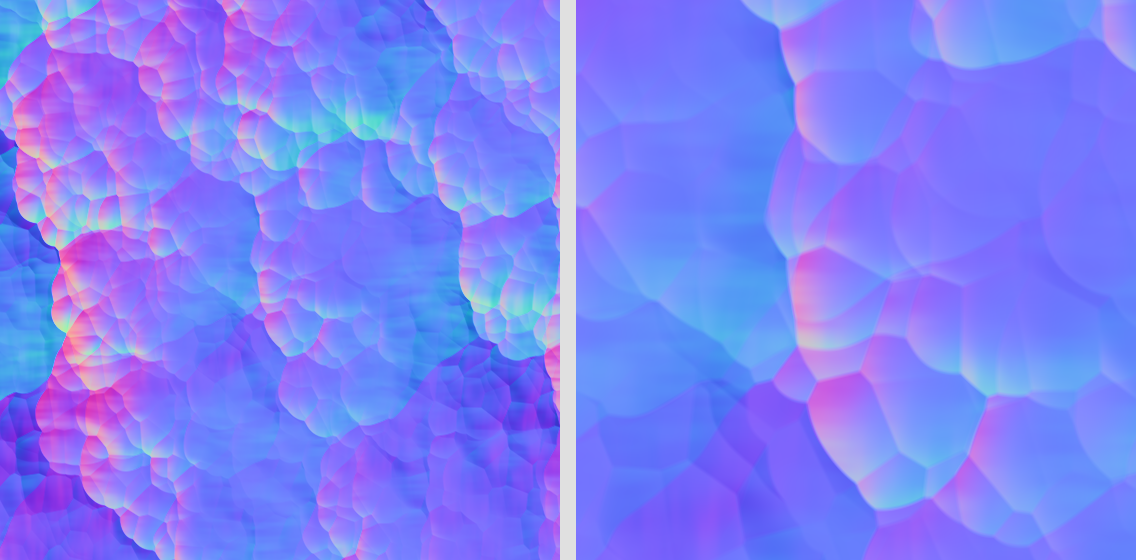
Left, the full canvas; right, a detail of the centre.
This texture map is drawn by a Shadertoy shader. Its source:

```glsl
vec2 hash2(vec2 p) {
    vec3 q = fract(p.xyx * vec3(0.1031, 0.1030, 0.0973));
    q += dot(q, q.yzx + 33.33);
    return fract((q.xx + q.yz) * q.zy);
}

// Smooth value noise in -1..1
float noise(vec2 p) {
    vec2 i = floor(p), f = fract(p);
    f = f * f * f * (f * (f * 6.0 - 15.0) + 10.0);
    float low = mix(hash2(i).x, hash2(i + vec2(1, 0)).x, f.x);
    float high = mix(hash2(i + vec2(0, 1)).x, hash2(i + vec2(1, 1)).x, f.x);
    return 2.0 * mix(low, high, f.y) - 1.0;
}

// Squared distance to the nearest scattered point: round hollows, sharp ridges
float hollows(vec2 p) {
    vec2 cell = floor(p);
    float nearest = 8.0;
    for (int y = -1; y <= 1; y++)
    for (int x = -1; x <= 1; x++) {
        vec2 c = cell + vec2(x, y);
        vec2 d = c + hash2(c) - p;
        nearest = min(nearest, dot(d, d));
    }
    return nearest;
}

// Small hollows bend the larger ones, which gives the ridges scalloped edges
float height(vec2 p) {
    float h = 0.0, frequency = 21.0, slope = 0.07;
    for (int i = 0; i < 4; i++) {
        float seed = 17.3 * float(i);
        float c = hollows(p * frequency * vec2(1.1, 0.92) + seed + 40.0);
        float strength = 0.85 + 0.45 * noise(p * 3.0 + seed);
        h += slope * strength * c / frequency;
        p -= vec2(0.36, 0.32) * c / frequency;
        p += 0.12 / frequency * vec2(noise(p * frequency + seed), noise(p * frequency + seed + 60.0));
        frequency *= 0.5;
        slope *= 1.6;
    }
    return h + 0.045 * noise(p * 2.6 + 9.0);
}

// Thin grain, stretched by the given scale
float grain(vec2 p, vec2 scale) {
    return noise(p * scale + 5.0) + 0.5 * noise(p * scale * 2.1 + 31.0);
}

void mainImage(out vec4 fragColor, in vec2 fragCoord) {
    vec2 p = fragCoord / iResolution.y + 1.0;

    // Slope by central differences
    vec2 e = vec2(0.0016, 0.0);
    vec2 slope = vec2(height(p + e.xy) - height(p - e.xy),
                      height(p + e.yx) - height(p - e.yx)) / (2.0 * e.x);

    // Streaks run down the slope
    vec2 bent = p + 0.012 * vec2(noise(p * 9.0), noise(p * 9.0 + 50.0));
    vec2 streaks = vec2(grain(bent, vec2(72, 15)), grain(bent, vec2(15, 72)));
    slope += 0.3 * abs(slope.yx) * streaks;

    // Encode the surface normal as a colour
    vec3 normal = normalize(vec3(-slope, 1.0));
    fragColor = vec4(0.5 + 0.5 * normal, 1.0);
}
```
